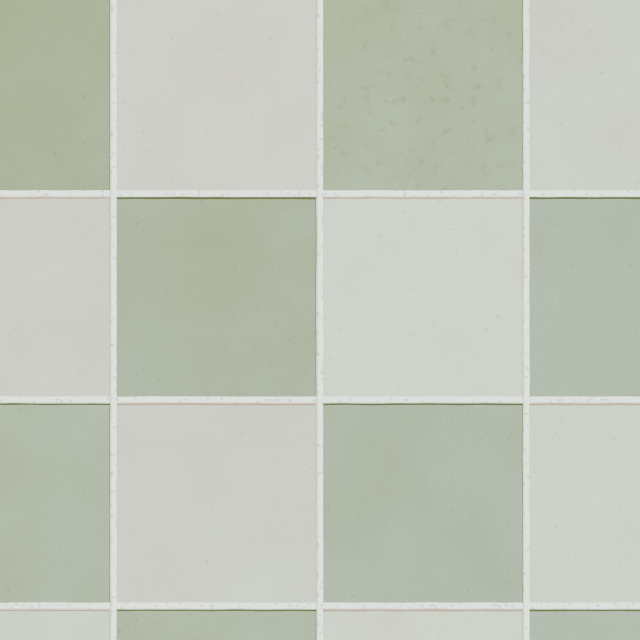
Write a WebGL 2 fragment shader that draws this pattern.

```glsl
#version 300 es
precision highp float;
// Checkerboard of sage and off-white glazed tiles with pale raised grout.

uniform vec2 u_resolution;
out vec4 fragColor;

// Layout, in fractions of the canvas
const vec2 PITCH = vec2(0.3225, 0.3221);
const vec2 ORIGIN = vec2(0.1771, 0.0532);
const float GROUT_HALF = 0.0054;
const float SEAM_OFFSET = 0.0070;
const float SEAM_HALF = 0.0012;
const float SIDE_OFFSET = 0.0056;
const float SIDE_HALF = 0.0010;
const float EDGE_SOFT = 0.0009;
const float WAVER = 0.0007;

// Colours
const vec3 SAGE_WARM = vec3(0.685, 0.710, 0.610);
const vec3 SAGE_COOL = vec3(0.705, 0.742, 0.690);
const vec3 WHITE_WARM = vec3(0.808, 0.803, 0.780);
const vec3 WHITE_COOL = vec3(0.802, 0.822, 0.786);
const vec3 GROUT = vec3(0.862, 0.874, 0.857);
const vec3 GROUT_SHADE = vec3(0.775, 0.785, 0.755);
const vec3 SEAM_OLIVE = vec3(0.430, 0.455, 0.270);
const vec3 SEAM_CLAY = vec3(0.745, 0.670, 0.610);
const vec3 SPECK = vec3(0.600, 0.620, 0.500);

// Wear
const vec2 WORN_CENTRE = vec2(0.67, 0.83);
const float WORN_RADIUS = 0.17;
const float TILE_JITTER = 0.016;
const float GRAIN = 0.012;

float hash(vec2 p) {
    vec3 q = fract(p.xyx * vec3(0.1031, 0.1030, 0.0973));
    q += dot(q, q.yzx + 33.33);
    return fract((q.x + q.y) * q.z);
}

// Dot product of a lattice gradient with the offset from its corner
float cornerWeight(vec2 corner, vec2 offset) {
    float angle = 6.28319 * hash(corner);
    return dot(vec2(cos(angle), sin(angle)), offset);
}

float gradientNoise(vec2 p) {
    vec2 i = floor(p), f = fract(p);
    vec2 u = f * f * f * (f * (f * 6.0 - 15.0) + 10.0);
    vec2 e = vec2(1.0, 0.0);
    float low = mix(cornerWeight(i, f), cornerWeight(i + e, f - e), u.x);
    float high = mix(cornerWeight(i + e.yx, f - e.yx), cornerWeight(i + e.xx, f - e.xx), u.x);
    return mix(low, high, u.y);
}

float fbm(vec2 p) {
    float sum = 0.0, amplitude = 0.5;
    for (int k = 0; k < 4; k++) {
        sum += amplitude * gradientNoise(p);
        p = p * 2.03 + 17.1;
        amplitude *= 0.5;
    }
    return sum;
}

float band(float x, float halfWidth, float soft) {
    return 1.0 - smoothstep(halfWidth - soft, halfWidth + soft, abs(x));
}

// Glaze colour with slow tint drift, mottling and pinholes
vec3 glaze(vec2 uv, vec2 cell, float isSage) {
    float tileRandom = hash(cell + 41.0);
    float cloud = fbm(uv * 7.0 + cell * 5.3);
    float cool = clamp(0.15 + 0.5 * uv.x + 0.5 * (1.0 - uv.y) + 0.7 * cloud
                       + 0.4 * (tileRandom - 0.5), 0.0, 1.0);
    vec3 color = mix(mix(WHITE_WARM, WHITE_COOL, cool), mix(SAGE_WARM, SAGE_COOL, cool), isSage);
    color += TILE_JITTER * (hash(cell + 73.0) - 0.5) + 0.012 * cloud;

    vec2 fromWorn = (uv - WORN_CENTRE) / WORN_RADIUS;
    float worn = isSage * (0.12 + 0.88 * exp(-dot(fromWorn, fromWorn)));
    float blotch = smoothstep(0.08, 0.38, fbm(uv * 48.0));
    float pinhole = smoothstep(0.44, 0.62, gradientNoise(uv * 110.0));
    color = mix(color, SPECK, 0.40 * worn * blotch);
    return color - 0.035 * pinhole;
}

void main() {
    vec2 uv = gl_FragCoord.xy / u_resolution;
    float soft = max(EDGE_SOFT, 0.7 / min(u_resolution.x, u_resolution.y));

    // Cell index and signed offset from the nearest joint
    vec2 waver = WAVER * vec2(gradientNoise(uv * 23.0), gradientNoise(uv * 23.0 + 50.0));
    vec2 grid = (uv + waver - ORIGIN) / PITCH;
    vec2 cell = floor(grid);
    vec2 joint = (fract(grid + 0.5) - 0.5) * PITCH;
    float isSage = mod(cell.x + cell.y, 2.0);
    vec3 color = glaze(uv, cell, isSage);

    // Tinted seam along each tile top, fainter shade along its right side
    vec3 seamColor = mix(SEAM_CLAY, SEAM_OLIVE, isSage);
    float seamHalf = SEAM_HALF * (0.8 + 0.5 * hash(cell + 9.0) + 0.5 * gradientNoise(uv * 30.0));
    color = mix(color, seamColor, 0.85 * band(joint.y + SEAM_OFFSET, seamHalf, soft));
    color = mix(color, seamColor, 0.40 * band(joint.x + SIDE_OFFSET, SIDE_HALF, soft));

    // Grout, shaded on its left and lower flanks and slightly pitted
    vec2 core = vec2(band(joint.x, GROUT_HALF, soft), band(joint.y, GROUT_HALF, soft));
    float flankX = 1.0 - smoothstep(-0.0048, -0.0014, joint.x);
    float flankY = 1.0 - smoothstep(-0.0056, -0.0026, joint.y);
    float flank = mix(flankY, flankX * 0.8, core.x);
    vec3 grout = mix(GROUT, GROUT_SHADE, 0.75 * flank);
    grout -= 0.05 * smoothstep(0.15, 0.5, gradientNoise(uv * 140.0 + 8.0));
    color = mix(color, grout, max(core.x, core.y));

    color += GRAIN * gradientNoise(uv * 210.0);
    fragColor = vec4(color, 1.0);
}
```
